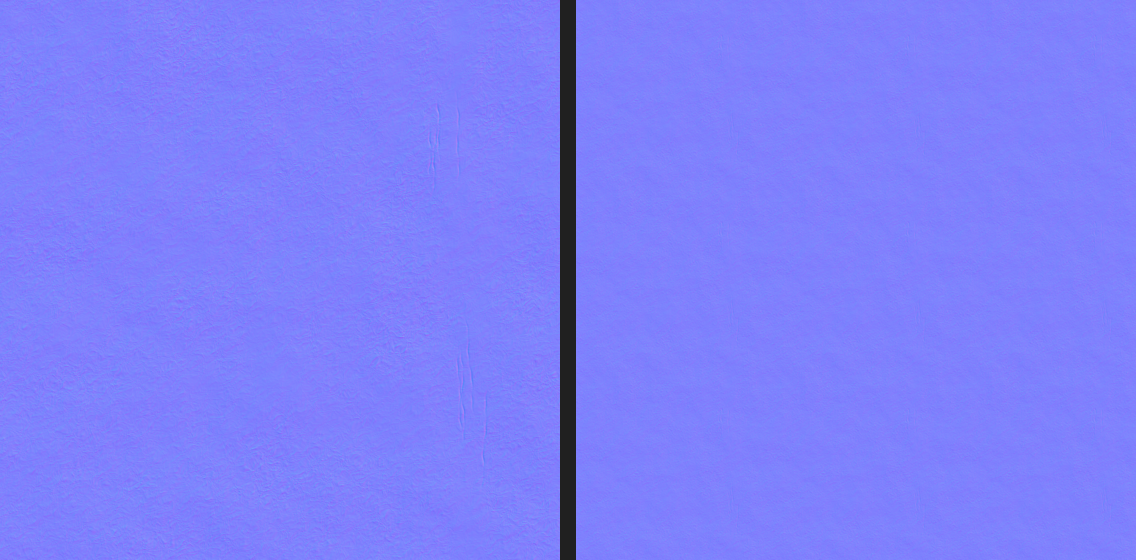
Left: one tile. Right: repeated 3 by 3.
A three.js fragment shader for this texture map:

```glsl
// Tangent-space normal map of trowelled plaster: fine creased grain, patchy
// roughness, near-vertical scratches and a few slanting scuffs.
// A wrapping height field is built from noise, then differentiated.
varying vec2 vUv;

const float TAU = 6.2831853;
const vec2 FLAT_TINT = vec2(0.498, 0.506);
const float BLUE_LEVEL = 0.991;

vec2 hash2(vec2 p) {
  vec3 q = fract(p.xyx * vec3(0.1031, 0.1030, 0.0973));
  q += dot(q, q.yzx + 33.33);
  return fract((q.xx + q.yz) * q.zy);
}

float cornerSlope(vec2 cell, vec2 offset, float period) {
  float angle = TAU * hash2(mod(cell, period) + 0.5).x;
  return dot(vec2(cos(angle), sin(angle)), offset);
}

// Gradient noise that repeats every "period" cells on both axes
float wrapNoise(vec2 p, float period) {
  vec2 cell = floor(p);
  vec2 f = p - cell;
  vec2 s = f * f * f * (f * (f * 6.0 - 15.0) + 10.0);
  vec2 e = vec2(1.0, 0.0);
  float low = mix(cornerSlope(cell, f, period),
                  cornerSlope(cell + e.xy, f - e.xy, period), s.x);
  float high = mix(cornerSlope(cell + e.yx, f - e.yx, period),
                   cornerSlope(cell + e.xx, f - e.xx, period), s.x);
  return mix(low, high, s.y);
}

// Noise on a lattice stretched and sheared by whole numbers, so it still tiles;
// crease folds part of it into sharp-edged valleys
float grain(vec2 uv, float period, vec2 stretch, float shear, float slope, float crease) {
  vec2 p = vec2(stretch.x * uv.x, stretch.y * uv.y - shear * uv.x) * period;
  float n = wrapNoise(p, period);
  return slope * mix(n, sqrt(n * n + 0.002), crease) / (period * stretch.y);
}

// Wavering groove with tapered ends; offsets wrap around the tile
float groove(vec2 uv, vec2 center, float angle, float halfLength, float width, float seed) {
  vec2 d = uv - center;
  d -= floor(d + 0.5);
  vec2 along = vec2(cos(angle), sin(angle));
  float t = dot(d, along);
  float waver = 0.0015 * sin(t * 75.0 + seed) + 0.0006 * sin(t * 240.0 + seed * 3.0);
  float across = (dot(d, vec2(-along.y, along.x)) + waver) / width;
  float taper = 1.0 - smoothstep(0.5, 1.0, abs(t) / halfLength);
  float broken = 0.6 + 0.4 * sin(t * 130.0 + seed * 5.0);
  return width * taper * broken * exp(-across * across);
}

// Uneven roughness, calmer inside a worn vertical band
float roughness(vec2 uv) {
  float patches = wrapNoise(uv * 5.0, 5.0) + 0.8 * wrapNoise(uv * 13.0 + 0.3, 13.0)
                + 0.6 * wrapNoise(uv * 37.0 + 0.7, 37.0);
  float bandX = (uv.x - 0.825 - 0.01 * sin(TAU * uv.y)) / 0.028;
  float worn = exp(-bandX * bandX) * (0.35 + 0.2 * sin(TAU * uv.y + 2.5));
  return clamp(1.0 + 0.65 * patches, 0.5, 1.7) * (1.0 - worn);
}

float scratches(vec2 uv) {
  float sum = 0.0;
  // Steep scratches gathered around the worn band
  for (int i = 0; i < 8; i++) {
    float n = float(i);
    vec2 r = hash2(vec2(n + 3.0, 17.0));
    vec2 center = vec2(0.765 + 0.11 * r.x * r.x, mix(0.28, 0.76, mod(n, 2.0)) + 0.13 * (r.y - 0.5));
    float angle = TAU * 0.25 + 0.14 * (r.y - 0.4);
    sum -= 0.32 * groove(uv, center, angle, 0.05 + 0.06 * r.x, 0.0019, n * 2.4);
  }
  // Short scuffs rising to the right
  for (int i = 0; i < 12; i++) {
    float n = float(i);
    vec2 r = hash2(vec2(n + 41.0, 9.0));
    vec2 center = fract(vec2(n * 0.618 + 0.1, r.y));
    sum += 0.1 * groove(uv, center, 0.25 + 0.4 * r.x, 0.02 + 0.04 * r.y, 0.0026, n * 1.7);
  }
  return sum;
}

float plasterHeight(vec2 uv, vec2 warp, float rough) {
  vec2 p = uv + warp;
  float fine = grain(p, 31.0, vec2(3.0, 4.0), 1.0, 0.044, 0.3)
             + grain(p, 67.0, vec2(2.0, 3.0), 1.0, 0.056, 0.6)
             + grain(p, 239.0, vec2(1.0), 0.0, 0.042, 0.3);
  float broad = grain(uv, 7.0, vec2(1.0), 0.0, 0.014, 0.0)
              + grain(p, 23.0, vec2(1.0), 0.0, 0.013, 0.0)
              + grain(p, 29.0, vec2(1.0, 2.0), 1.0, 0.023, 0.2);
  return fine * rough + broad + scratches(uv);
}

void main() {
  // Warping bends the grain so that it does not run in straight rows
  vec2 warp = 0.008 * vec2(wrapNoise(vUv * 41.0, 41.0), wrapNoise(vUv * 43.0 + 0.5, 43.0));
  float rough = roughness(vUv);

  // Central differences give the surface slope
  vec2 e = vec2(0.0005, 0.0);
  vec2 slope = vec2(
    plasterHeight(vUv + e.xy, warp, rough) - plasterHeight(vUv - e.xy, warp, rough),
    plasterHeight(vUv + e.yx, warp, rough) - plasterHeight(vUv - e.yx, warp, rough)
  ) / (2.0 * e.x);

  // Pack the normal into colour
  vec3 normal = normalize(vec3(-slope, 1.0));
  vec3 color = vec3(FLAT_TINT + 0.5 * normal.xy, BLUE_LEVEL * (0.5 + 0.5 * normal.z));
  gl_FragColor = vec4(color, 1.0);
}
```
